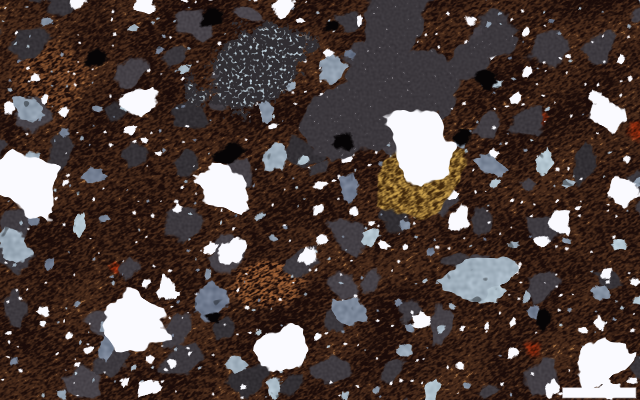
This texture is drawn by a WebGL 1 fragment shader. Its source:

```glsl
precision highp float;
uniform vec2 u_resolution;

// Lengths are in canvas heights, angles in radians
const float SOFT = 0.0026;
const float FABRIC_TILT = 0.5;
const float WHITE_SHARE = 0.6;
const vec3 CLAY_DARK = vec3(0.10, 0.045, 0.035);
const vec3 CLAY_BROWN = vec3(0.29, 0.175, 0.11);
const vec3 CLAY_FLECK = vec3(0.60, 0.41, 0.24);
const vec3 RESIN = vec3(0.235, 0.22, 0.24);
const vec3 QUARTZ_WHITE = vec3(0.98, 0.98, 1.0);
const vec3 QUARTZ_DIM = vec3(0.42, 0.46, 0.54);
const vec3 QUARTZ_PALE = vec3(0.72, 0.79, 0.83);
const vec3 GOLD_DARK = vec3(0.24, 0.15, 0.05);
const vec3 GOLD_LIGHT = vec3(0.78, 0.62, 0.30);
const vec3 NODULE = vec3(0.60, 0.37, 0.21);
const vec3 OPAQUE = vec3(0.025, 0.015, 0.02);
const vec3 RUST = vec3(0.45, 0.14, 0.05);

float hash(vec2 p) {
  vec3 q = fract(p.xyx * 0.1031);
  q += dot(q, q.yzx + 33.33);
  return fract((q.x + q.y) * q.z);
}

vec2 hash2(vec2 p) {
  return vec2(hash(p + 7.3), hash(p.yx + 91.7));
}

// Gradient noise, roughly -0.8 to 0.8
float noise(vec2 p) {
  vec2 i = floor(p), f = p - i;
  vec2 u = f * f * f * (f * (f * 6.0 - 15.0) + 10.0);
  vec2 e = vec2(1.0, 0.0);
  float a = dot(hash2(i) * 2.0 - 1.0, f);
  float b = dot(hash2(i + e) * 2.0 - 1.0, f - e);
  float c = dot(hash2(i + e.yx) * 2.0 - 1.0, f - e.yx);
  float d = dot(hash2(i + 1.0) * 2.0 - 1.0, f - 1.0);
  return 1.6 * mix(mix(a, b, u.x), mix(c, d, u.x), u.y);
}

vec2 turn(vec2 p, float angle) {
  float c = cos(angle), s = sin(angle);
  return vec2(c * p.x + s * p.y, c * p.y - s * p.x);
}

float capsule(vec2 p, vec2 a, vec2 b, float radius) {
  vec2 ab = b - a;
  return length(p - a - ab * clamp(dot(p - a, ab) / dot(ab, ab), 0.0, 1.0)) - radius;
}

// Angular grain: seven random half planes with a worn edge
float shard(vec2 q, float radius, vec2 key) {
  q = turn(q, FABRIC_TILT + 2.0 * (hash(key + 17.9) - 0.5));
  q.y *= 1.0 + 0.7 * hash(key + 29.3);
  float d = -1.0;
  for (int i = 0; i < 7; i++) {
    vec2 r = hash2(key + float(i) * vec2(13.1, 5.7));
    float angle = (float(i) + 0.7 * r.x) * 0.8976;
    d = max(d, dot(q, vec2(cos(angle), sin(angle))) - radius * (0.62 + 0.48 * r.y));
  }
  vec2 w = q / radius + key * 3.0;
  return d + radius * (0.22 * noise(w * 1.6) + 0.07 * noise(w * 5.0));
}

// Scattered grains: x is the distance, y a random tone
vec2 grains(vec2 p, float cell, float chance, vec2 radii, float seed) {
  vec2 best = vec2(1.0, 0.0), home = floor(p / cell);
  for (int j = -1; j <= 1; j++) {
    for (int i = -1; i <= 1; i++) {
      vec2 id = home + vec2(float(i), float(j)), key = id + seed;
      if (hash(key + 3.1) > chance) continue;
      vec2 rnd = hash2(key + 51.7);
      vec2 centre = (id + 0.15 + 0.7 * hash2(key)) * cell;
      float d = shard(p - centre, mix(radii.x, radii.y, rnd.x), key);
      if (d < best.x) best = vec2(d, rnd.y);
    }
  }
  return best;
}

vec3 paint(vec3 under, vec3 over, float d, float soft) {
  return mix(over, under, smoothstep(-soft, soft, d));
}

vec3 quartz(vec3 under, vec2 grain, vec2 p) {
  float dim = (grain.y - WHITE_SHARE) / (1.0 - WHITE_SHARE);
  vec3 tint = mix(QUARTZ_PALE, QUARTZ_DIM, dim) + 0.07 * noise(p * 70.0) + 0.04 * noise(p * 25.0);
  tint *= 1.0 - 0.4 * smoothstep(0.45, 0.7, noise(p * 38.0));
  return paint(under, grain.y < WHITE_SHARE ? QUARTZ_WHITE : tint, grain.x, SOFT);
}

void main() {
  vec2 p = gl_FragCoord.xy / u_resolution.y;
  vec2 s = turn(p, FABRIC_TILT);
  float ragged = noise(p * 14.0) + 0.5 * noise(p * 45.0);
  float fibre = 0.6 * noise(s * vec2(55.0, 125.0)) + 0.5 * noise(s * vec2(120.0, 210.0));
  float speck = noise(p * 130.0);

  // Streaky clay matrix
  float t = 0.5 + 0.9 * fibre + 0.4 * noise(s * vec2(5.0, 9.0));
  vec3 col = mix(CLAY_DARK, CLAY_BROWN, smoothstep(0.1, 0.9, t));
  col = mix(col, CLAY_FLECK, smoothstep(0.9, 1.3, t));

  // Fibrous clay nodules and rust spots
  vec3 nodule = mix(CLAY_DARK, NODULE, smoothstep(-0.4, 0.4, fibre));
  col = paint(col, nodule, length((p - vec2(0.67, 0.29)) * vec2(0.75, 1.2)) - 0.065 + 0.02 * ragged, 0.015);
  float faint = length(p - vec2(0.12, 0.8)) - 0.09 + 0.03 * ragged;
  col = mix(col, paint(col, nodule, faint, 0.03), 0.6);
  col = paint(col, RUST * (1.0 + fibre), grains(p, 0.5, 0.6, vec2(0.015, 0.03), 83.0).x, 0.01);

  // Dull grey grains, then bright grains from fine to medium
  vec2 dull = grains(p, 0.13, 0.6, vec2(0.028, 0.06), 37.0);
  col = paint(col, RESIN * (0.8 + 0.45 * dull.y) + 0.035 * speck, dull.x + 0.004 * ragged, 0.005);
  col = quartz(col, grains(p, 0.03, 0.3, vec2(0.002, 0.006), 211.0), p);
  col = quartz(col, grains(p, 0.07, 0.35, vec2(0.008, 0.019), 149.0), p);
  col = quartz(col, grains(p, 0.16, 0.55, vec2(0.023, 0.05), 61.0), p);

  // Branching resin pool
  float pool = capsule(p, vec2(0.84, 0.69), vec2(1.06, 0.79), 0.09);
  pool = min(pool, capsule(p, vec2(0.93, 0.8), vec2(1.02, 1.03), 0.065));
  pool = min(pool, capsule(p, vec2(1.05, 0.78), vec2(1.25, 0.9), 0.033));
  vec3 resin = RESIN + 0.03 * speck + 0.25 * smoothstep(0.6, 0.9, speck);
  col = paint(col, resin, pool + 0.025 * ragged, 0.004);

  // Salt and pepper aggregate
  vec2 a = turn(p - vec2(0.635, 0.83), FABRIC_TILT) * vec2(0.7, 1.1);
  float salt = smoothstep(0.05, 0.75, speck + 0.4 * noise(p * 60.0));
  vec3 aggregate = mix(RESIN * 0.8, QUARTZ_PALE, salt);
  col = paint(col, aggregate, length(a) - 0.1 + 0.04 * ragged + 0.02 * speck, 0.008);

  // Golden grain and black opaque grains
  vec3 gold = mix(GOLD_DARK, GOLD_LIGHT, smoothstep(-0.6, 0.7, fibre + 0.5 * noise(p * 55.0)));
  col = paint(col, gold, shard(p - vec2(1.05, 0.56), 0.125, vec2(23.0, 41.0)), 0.004);
  col = paint(col, OPAQUE, grains(p, 0.36, 0.5, vec2(0.02, 0.04), 19.0).x, 0.005);

  // Large bright grains
  col = quartz(col, grains(p, 0.45, 0.75, vec2(0.06, 0.11), 107.0), p);

  // Plain scale bar
  vec2 bar = abs(p - vec2(1.498, 0.018)) - vec2(0.092, 0.013);
  col = paint(col, QUARTZ_WHITE, max(bar.x, bar.y), SOFT);

  gl_FragColor = vec4(clamp(col, 0.0, 1.0), 1.0);
}
```
